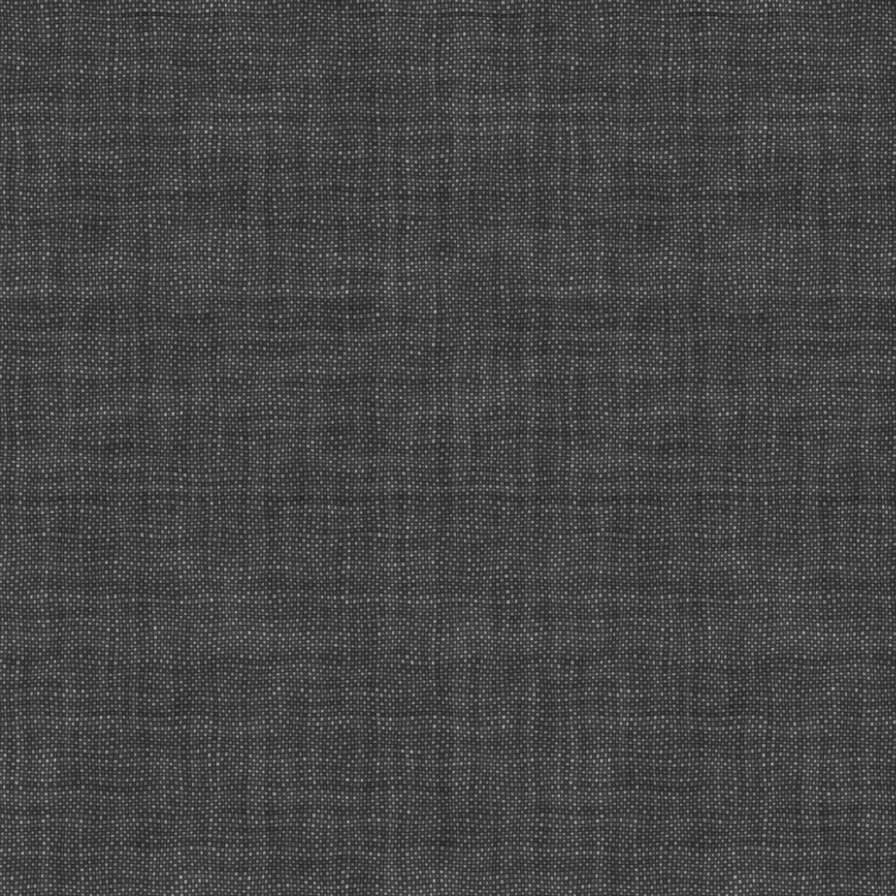
This texture is drawn by a Shadertoy shader. Its source:

```glsl
// Charcoal plain-weave linen: pale warp knots over dark weft, with uneven slubby threads.

const float TAU = 6.2831853;
const vec2 THREADS = vec2(236.0, 220.0); // threads across and down
const float PERIOD = 146.0;              // warp threads before the cloth repeats

float hash(vec2 p) {
    vec3 q = fract(p.xyx * vec3(0.1031, 0.1030, 0.0973));
    q += dot(q, q.yzx + 33.33);
    return fract((q.x + q.y) * q.z);
}

// Slow change of tone along one thread, in -1..1
float slub(float along, float id) {
    float a = TAU * along / PERIOD;
    float phase = TAU * hash(vec2(id, 7.0));
    return 0.5 * sin(a * 2.0 + phase)
         + 0.3 * sin(a * 5.0 + phase * 3.0)
         + 0.2 * sin(a * 11.0 + phase * 5.0);
}

// Broad cloudy unevenness of the cloth, in -1..1
float clouds(vec2 p) {
    vec2 a = TAU * p / PERIOD;
    return 0.4 * sin(a.x * 3.0 + 2.0 * sin(a.y * 2.0))
         + 0.35 * sin(a.y * 5.0 + 1.5 * sin(a.x * 4.0 + 1.0))
         + 0.25 * sin(a.x * 9.0 - a.y * 7.0 + sin(a.y * 4.0));
}

float linen(vec2 uv) {
    vec2 p = uv * THREADS;
    vec2 a = TAU * p / PERIOD;

    // Threads wander and bunch up
    p.x += 0.28 * sin(a.y * 6.0 + 2.0 * sin(a.x * 5.0)) + 0.2 * sin(a.x * 17.0);
    p.y += 0.28 * sin(a.x * 7.0 + 2.0 * sin(a.y * 4.0)) + 0.2 * sin(a.y * 19.0);

    vec2 cell = floor(p);
    vec2 f = fract(p) - 0.5;
    float warpUp = mod(cell.x + cell.y, 2.0);
    vec2 id = vec2(mod(cell.x, PERIOD), cell.y);

    // Rounded knot where one thread passes over the other
    float knot = cos(f.x * TAU * 0.5) * cos(f.y * TAU * 0.5);
    float knotTone = 0.7 + 0.6 * hash(id + 3.0);
    float tone = 0.185 + knot * mix(0.11, 0.33, warpUp) * knotTone;

    // Tone of each warp and weft thread, with a few dark weft rows
    float warpTone = 0.16 * (hash(vec2(id.x, 91.0)) - 0.5) + 0.09 * slub(p.y, id.x);
    float weftTone = 0.14 * (hash(vec2(53.0, id.y)) - 0.5) + 0.10 * slub(p.x, id.y + 400.0);
    float darkRow = smoothstep(0.88, 1.0, hash(vec2(17.0, id.y)))
                  * (0.6 + 0.4 * slub(p.x, id.y + 900.0));
    tone *= 1.0 + warpTone + weftTone - 0.2 * darkRow + 0.05 * clouds(p);

    // Fine fibres along the upper thread
    float across = mix(f.y, f.x, warpUp);
    return tone + 0.01 * sin(across * 22.0 + TAU * hash(id + 29.0));
}

void mainImage(out vec4 fragColor, in vec2 fragCoord) {
    // Average a 3 by 3 grid of samples inside each pixel
    float tone = 0.0;
    for (int j = -1; j <= 1; j++)
        for (int i = -1; i <= 1; i++)
            tone += linen((fragCoord + vec2(i, j) / 3.0) / iResolution.xy);
    fragColor = vec4(vec3(tone / 9.0), 1.0);
}
```
